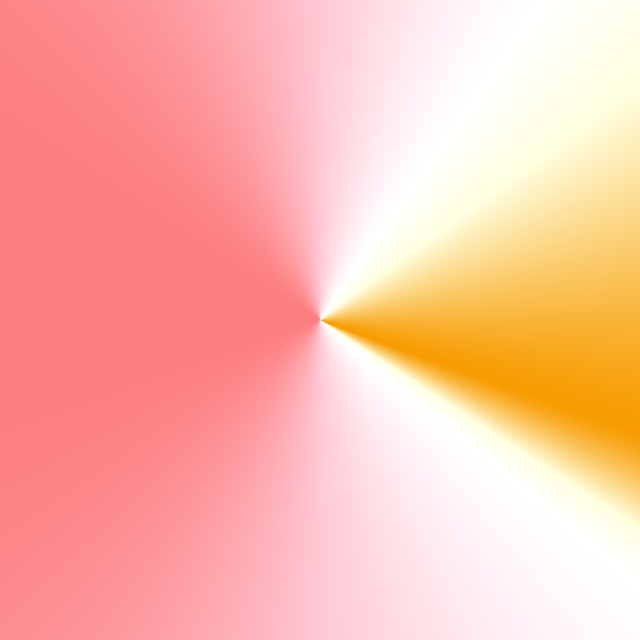
A Shadertoy shader for this background:

```glsl
// A conic gradient around the canvas centre: an orange ray fades through
// cream, white and pink into coral, slowly on its upper side and fast below.
// Each side maps the polar angle to eased steps between the five colours.

// One eased step of the gradient: 0 before the start angle, 1 after the end.
float span(float start, float end, float angle) {
    return clamp((angle - start) / (end - start), 0.0, 1.0);
}

// stops: angles, in degrees away from the ray, of cream, white, pink, coral.
vec3 sweep(float angle, vec4 stops) {
    vec3 orange = vec3(0.97, 0.608, 0.0);
    vec3 cream = vec3(1.0, 1.0, 0.88);
    vec3 pink = vec3(1.0, 0.785, 0.835);
    vec3 coral = vec3(0.99, 0.498, 0.502);

    vec3 color = mix(orange, cream, pow(span(0.0, stops.x, angle), 1.3));
    color = mix(color, vec3(1.0), span(stops.x, stops.y, angle));
    color = mix(color, pink, pow(span(stops.y, stops.z, angle), 1.3));
    float fade = 1.0 - pow(1.0 - span(stops.z, stops.w, angle), 1.8);
    return mix(color, coral, fade);
}

vec3 conicGradient(vec2 p) {
    // Angle from the orange ray, positive counterclockwise.
    float angle = degrees(atan(p.y, p.x)) + 19.5;
    return angle > 0.0
        ? sweep(angle, vec4(56.0, 75.0, 109.5, 169.5))
        : sweep(-angle, vec4(13.7, 20.0, 70.5, 145.5));
}

void mainImage(out vec4 fragColor, in vec2 fragCoord) {
    // Four samples per pixel soften the pinch at the centre.
    vec3 color = vec3(0.0);
    for (int i = 0; i < 4; i++) {
        vec2 offset = vec2(i % 2, i / 2) * 0.5 - 0.25;
        vec2 p = (fragCoord + offset - 0.5 * iResolution.xy) / iResolution.y;
        color += 0.25 * conicGradient(p);
    }
    fragColor = vec4(color, 1.0);
}
```
